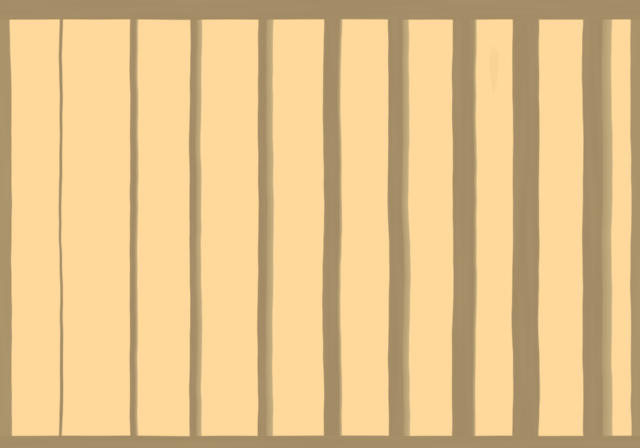
Write a Shadertoy shader that draws this pattern.

```glsl
// Hand-painted upright bars that widen from left to right over a cream ground,
// held between two rails. Bars come from a loop of soft-edged bands whose edges
// and tint waver with gradient noise. Lengths are percent of the canvas width.

const vec3 CREAM = vec3(1.0, 0.85, 0.61);
const vec3 BROWN = vec3(0.635, 0.545, 0.395);
const vec3 TAN = vec3(0.69, 0.60, 0.44);
const vec3 PALE = vec3(0.78, 0.69, 0.51);

// Hand-made irregularity of each bar: sideways drift, width of its pale fringe
const vec2 WEAR[9] = vec2[9](
    vec2(-0.26, 0.10), vec2(0.65, 0.40), vec2(-0.13, 0.80),
    vec2(0.26, 1.05), vec2(0.39, 0.40), vec2(0.39, 1.00),
    vec2(0.26, 0.40), vec2(-0.52, 0.15), vec2(0.26, 1.50));

vec2 hashGradient(vec2 cell) {
    float angle = 6.2832 * fract(sin(dot(cell, vec2(127.1, 311.7))) * 43758.5);
    return vec2(cos(angle), sin(angle));
}

float gradientNoise(vec2 p) {
    vec2 i = floor(p), f = fract(p);
    vec2 u = f * f * f * (f * (f * 6.0 - 15.0) + 10.0);
    vec2 e = vec2(1.0, 0.0);
    float low = mix(dot(hashGradient(i), f),
                    dot(hashGradient(i + e.xy), f - e.xy), u.x);
    float high = mix(dot(hashGradient(i + e.yx), f - e.yx),
                     dot(hashGradient(i + e.xx), f - e.xx), u.x);
    return mix(low, high, u.y);
}

// Soft step centred on an edge
float ramp(float edge, float x, float soft) {
    return smoothstep(edge - soft, edge + soft, x);
}

float band(float x, float left, float right, float soft) {
    return ramp(left, x, soft) * (1.0 - ramp(right, x, soft));
}

// Slow waver of a painted edge along its height
float waver(float y, float seed) {
    return 0.28 * gradientNoise(vec2(y * 0.07, seed + 0.37))
         + 0.10 * gradientNoise(vec2(y * 0.3, seed + 9.61));
}

void mainImage(out vec4 fragColor, in vec2 fragCoord) {
    vec2 p = 100.0 * fragCoord / iResolution.x;
    float height = 100.0 * iResolution.y / iResolution.x;
    float v = p.y / height;
    float soft = max(0.16, 75.0 / iResolution.x);

    // Long brush streaks shift the paint between brown and tan
    float streak = gradientNoise(vec2(p.x * 0.9, p.y * 0.06));
    vec3 paint = mix(BROWN, TAN, clamp(0.1 + 0.5 * streak, 0.0, 1.0));
    vec3 color = CREAM;

    // Faint drop-shaped smudge
    vec2 drop = (p - vec2(77.2, 0.843 * height)) / vec2(1.0, 4.0);
    drop.x /= 0.75 + 0.35 * clamp(drop.y, -1.0, 1.0);
    color = mix(color, vec3(0.96, 0.82, 0.58),
                0.8 * (1.0 - smoothstep(0.6, 1.1, length(drop))));

    // Upright bars: dark core with a paler brushed fringe on the right
    for (int i = 0; i < 9; i++) {
        float n = float(i);
        float left = 9.5 + 10.16 * n + WEAR[i].x + waver(p.y, 3.0 * n);
        float width = 0.46 + 4.1 * pow(n / 8.0, 0.8);
        float right = left + width + 0.6 * waver(p.y, 3.0 * n + 40.0);
        float core = right - WEAR[i].y;
        float across = clamp((p.x - core) / WEAR[i].y, 0.0, 1.0);
        vec3 fringe = mix(TAN, PALE, across);
        vec3 tint = mix(paint, fringe, ramp(core, p.x, 0.2));
        color = mix(color, tint, band(p.x, left, right, soft));
    }

    // Half-cut posts on both sides
    float leftPost = 1.95 - 0.4 * v + waver(p.y, 80.0);
    float rightPost = 98.6 + waver(p.y, 90.0);
    float posts = max(1.0 - ramp(leftPost, p.x, soft), ramp(rightPost, p.x, soft));
    color = mix(color, mix(paint, TAN, 0.55), posts);

    // Rails along the top and bottom
    float railWaver = 0.1 * gradientNoise(vec2(p.x * 0.12, 5.3));
    float rails = max(1.0 - ramp(1.9 + railWaver, p.y, soft),
                      ramp(height - 3.05 + railWaver, p.y, soft));
    float railStreak = gradientNoise(vec2(p.x * 0.05, p.y * 0.9));
    vec3 railPaint = mix(BROWN, TAN, clamp(0.12 + 0.4 * railStreak, 0.0, 1.0));
    color = mix(color, railPaint, rails);

    fragColor = vec4(color, 1.0);
}
```
